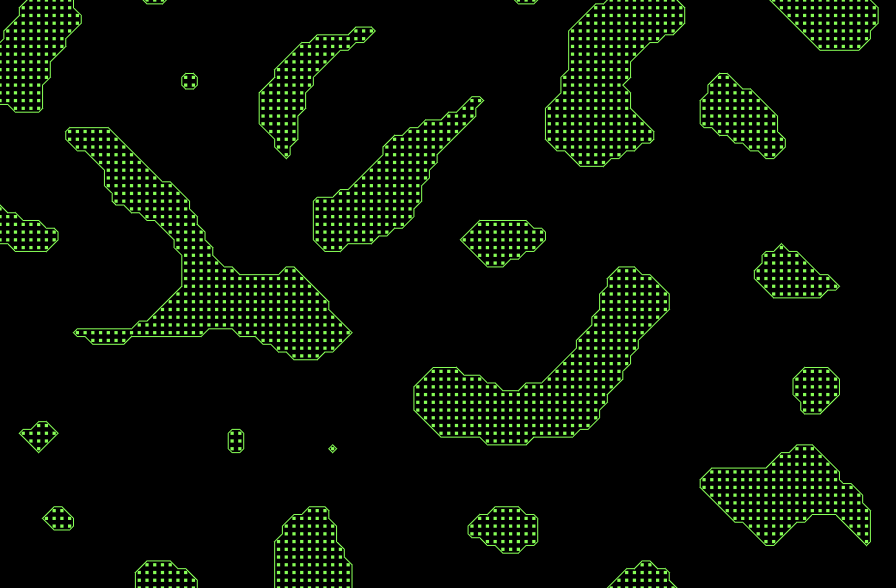
A WebGL 1 fragment shader for this pattern:

```glsl
precision highp float;
// Marching-squares islands: green dot lattice inside thin chamfered outlines on black.
uniform vec2 u_resolution;

const float ROWS = 76.0;          // lattice rows over the canvas height
const float NOISE_CELL = 12.5;    // lattice steps per noise cell
const float THRESHOLD = 0.16;     // noise level where an island starts
const float DOT_HALF = 0.21;      // sizes in lattice steps
const float LINE_HALF = 0.066;
const vec2 SEED = vec2(17.3, 41.6);
const vec3 BACKGROUND = vec3(0.0);
const vec3 GREEN = vec3(0.53, 1.0, 0.34);

// Unit gradient for a noise lattice node
vec2 gradient(vec2 node) {
  float h = fract(sin(dot(node, vec2(127.1, 311.7))) * 43758.545);
  float angle = 6.28318 * h;
  return vec2(cos(angle), sin(angle));
}

float gradientNoise(vec2 p) {
  vec2 i = floor(p), f = p - i;
  vec2 u = f * f * f * (f * (f * 6.0 - 15.0) + 10.0);
  vec2 e = vec2(1.0, 0.0);
  float bottom = mix(dot(gradient(i), f), dot(gradient(i + e), f - e), u.x);
  float top = mix(dot(gradient(i + e.yx), f - e.yx), dot(gradient(i + 1.0), f - 1.0), u.x);
  return mix(bottom, top, u.y);
}

// 1 when a lattice point lies on an island, else 0
float inside(vec2 point) {
  return step(THRESHOLD, gradientNoise(point / NOISE_CELL + SEED));
}

// Box-filtered coverage of a band around d = 0
float band(float d, float halfWidth, float pixel) {
  return clamp((d + halfWidth) / pixel + 0.5, 0.0, 1.0)
       - clamp((d - halfWidth) / pixel + 0.5, 0.0, 1.0);
}

// Chamfer around one corner if it differs from both neighbours;
// in saddle cells only the inner corners are cut off.
float chamfer(vec2 p, vec2 side, float self, float nextX, float nextY, float opposite, float pixel) {
  float cut = abs(self - nextX) * abs(self - nextY) * max(self, opposite);
  cut = max(cut, 0.0);
  return cut * band((dot(p, side) - 0.5) * 0.70711, LINE_HALF, pixel);
}

// Outline within one cell, p in -0.5..0.5; corners: bl, br, tl, tr
float outline(vec2 p, vec4 c, float pixel) {
  float line = chamfer(p, vec2(-1.0, -1.0), c.x, c.y, c.z, c.w, pixel);
  line = max(line, chamfer(p, vec2(1.0, -1.0), c.y, c.x, c.w, c.z, pixel));
  line = max(line, chamfer(p, vec2(-1.0, 1.0), c.z, c.w, c.x, c.y, pixel));
  line = max(line, chamfer(p, vec2(1.0, 1.0), c.w, c.z, c.y, c.x, pixel));
  float horizontal = abs(c.x - c.z) * (1.0 - abs(c.x - c.y)) * (1.0 - abs(c.z - c.w));
  float vertical = abs(c.x - c.y) * (1.0 - abs(c.x - c.z)) * (1.0 - abs(c.y - c.w));
  line = max(line, horizontal * band(p.y, LINE_HALF, pixel));
  return max(line, vertical * band(p.x, LINE_HALF, pixel));
}

// Square dot at the nearest lattice point
float latticeDot(vec2 q, float pixel) {
  vec2 nearest = floor(q + 0.5);
  vec2 d = q - nearest;
  return inside(nearest) * band(d.x, DOT_HALF, pixel) * band(d.y, DOT_HALF, pixel);
}

void main() {
  float pixel = ROWS / u_resolution.y;
  vec2 q = gl_FragCoord.xy * pixel;
  vec2 cell = floor(q);
  vec4 corners = vec4(inside(cell), inside(cell + vec2(1.0, 0.0)),
                      inside(cell + vec2(0.0, 1.0)), inside(cell + 1.0));
  float ink = max(outline(q - cell - 0.5, corners, pixel), latticeDot(q, pixel));
  gl_FragColor = vec4(mix(BACKGROUND, GREEN, ink), 1.0);
}
```
